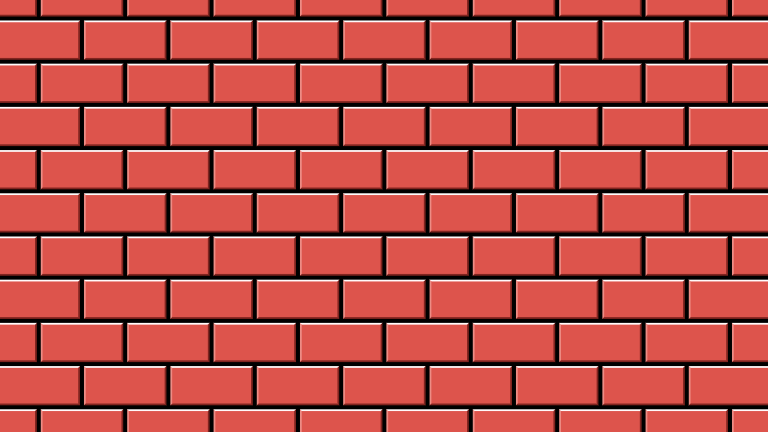
Give the GLSL for this texture, as a Shadertoy shader.

```glsl
// Red running-bond brick wall with bevelled bricks and black mortar.

// Coverage of the positive side of a signed distance, blended over one pixel
float cover(float dist, float pixel) {
    return clamp(dist / pixel + 0.5, 0.0, 1.0);
}

void mainImage(out vec4 fragColor, in vec2 fragCoord) {
    float pixel = 1.0 / iResolution.y;
    vec2 uv = fragCoord * pixel;

    // Brick grid: ten courses per canvas height, alternate ones shifted by half
    vec2 pitch = vec2(0.2, 0.1);
    vec2 grid = (uv - vec2(0.0898, 0.0572)) / pitch;
    grid.x += 0.5 * mod(floor(grid.y) + 1.0, 2.0);
    vec2 p = (fract(grid) - 0.5) * pitch;

    // Distances inward from the nearest vertical and horizontal sides
    vec2 inset = 0.5 * pitch - 0.0046 - abs(p);
    float edge = min(inset.x, inset.y);

    // Bevel lit from above and left, mitred at the corners
    vec3 shade = vec3(0.50, 0.14, 0.12);
    vec3 sideBevel = p.x < 0.0 ? vec3(0.93, 0.55, 0.52) : shade;
    vec3 flatBevel = p.y > 0.0 ? vec3(1.0, 0.98, 0.98) : shade;
    vec3 bevel = mix(sideBevel, flatBevel, cover((inset.x - inset.y) * 0.7071, pixel));

    // Face over bevel over mortar
    vec3 brick = mix(bevel, vec3(0.865, 0.33, 0.30), cover(edge - 0.0041, pixel));
    vec3 color = mix(vec3(0.0), brick, cover(edge, pixel));
    fragColor = vec4(color, 1.0);
}
```
